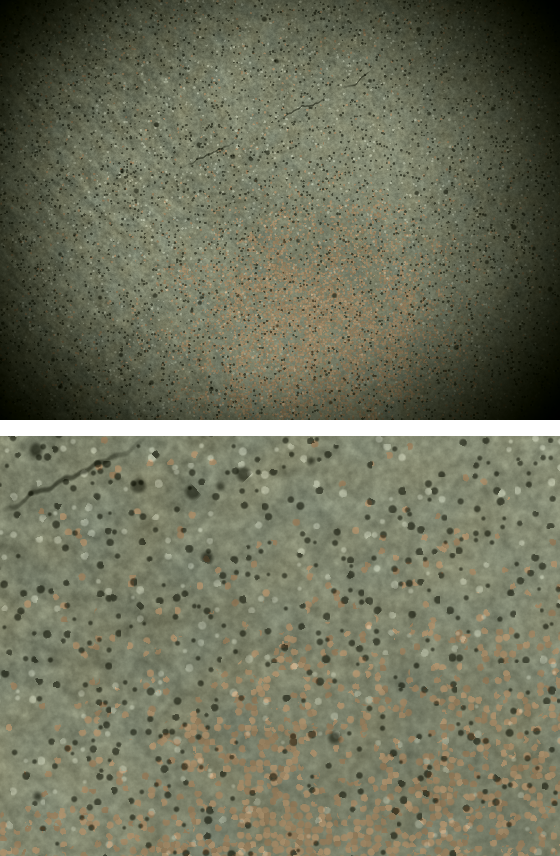
Top: the whole. Bottom: its middle third, enlarged.
A Shadertoy shader for this texture:

```glsl
// Weathered concrete dusted with tan sand, under a dark greenish vignette.

vec2 hash2(vec2 p) {
    vec3 q = fract(vec3(p.xyx) * vec3(0.1031, 0.1030, 0.0973));
    q += dot(q, q.yzx + 33.33);
    return fract((q.xx + q.yz) * q.zy);
}

float gradientNoise(vec2 p) {
    vec2 i = floor(p), f = fract(p);
    vec2 u = f * f * f * (f * (f * 6.0 - 15.0) + 10.0);
    vec2 e = vec2(0.0, 1.0);
    float a = dot(hash2(i) * 2.0 - 1.0, f);
    float b = dot(hash2(i + e.yx) * 2.0 - 1.0, f - e.yx);
    float c = dot(hash2(i + e.xy) * 2.0 - 1.0, f - e.xy);
    float d = dot(hash2(i + e.yy) * 2.0 - 1.0, f - e.yy);
    return mix(mix(a, b, u.x), mix(c, d, u.x), u.y);
}

float fbm(vec2 p) {
    float sum = 0.0, amp = 1.0;
    for (int i = 0; i < 4; i++) {
        sum += amp * gradientNoise(p);
        p = mat2(1.6, 1.2, -1.2, 1.6) * p + 17.3;
        amp *= 0.55;
    }
    return sum;
}

// Nearest jittered grain: x = distance in cells, yz = two random values
vec3 nearestGrain(vec2 p) {
    vec2 cell = floor(p);
    vec3 best = vec3(9.0, 0.0, 0.0);
    for (int y = -1; y <= 1; y++)
    for (int x = -1; x <= 1; x++) {
        vec2 c = cell + vec2(x, y);
        float d = length(c + 0.15 + 0.7 * hash2(c) - p);
        if (d < best.x) best = vec3(d, hash2(c + 71.7));
    }
    return best;
}

// Soft disc covering a grain, never sharper than one pixel
float disc(float dist, float radius, float cells) {
    float blur = max(0.15, 0.6 * cells / iResolution.y);
    return 1.0 - smoothstep(radius - blur, radius + blur, dist);
}

void mainImage(out vec4 fragColor, in vec2 fragCoord) {
    vec2 uv = fragCoord / iResolution.xy;
    vec2 p = fragCoord / iResolution.y;

    // Sand drift, thick at lower centre and broken into patches
    vec2 drift = (uv - vec2(0.57, 0.22)) / vec2(0.26, 0.31);
    float sandArea = exp(-dot(drift, drift));
    float patches = fbm(p * 13.0) + 0.6 * fbm(p * 38.0 + 5.0);
    float cover = smoothstep(0.15, 1.25, sandArea + 0.6 * patches * sqrt(sandArea));
    float rough = 1.0 - 0.45 * sandArea;

    // Concrete: broad stains, diagonal scuffs and fine grit
    vec2 along = mat2(0.77, 0.64, -0.64, 0.77) * (p + 0.02 * fbm(p * 5.0));
    along = vec2(0.77 * p.x - 0.64 * p.y, 0.64 * p.x + 0.77 * p.y) + 0.15 * (along - p);
    float scuffs = fbm(along * vec2(16.0, 55.0));
    float leftSide = 1.0 - smoothstep(0.15, 0.6, uv.x);
    float tone = 1.0 + 0.13 * fbm(p * 4.0 + 2.0);
    tone += rough * (0.15 * fbm(p * 45.0) + 0.24 * fbm(p * 120.0));
    tone += (0.06 + 0.18 * leftSide) * scuffs * rough;
    vec3 color = vec3(0.50, 0.51, 0.46) * tone;
    color += vec3(-0.012, 0.0, 0.014) * gradientNoise(p * 24.0) * 2.0;

    // Sand grains, with rare strays outside the drift
    vec3 sand = nearestGrain(p * 185.0);
    float present = step(sand.y, 0.02 + 0.85 * cover);
    vec3 sandColor = mix(vec3(0.57, 0.46, 0.37), vec3(0.71, 0.58, 0.47), sand.z);
    color = mix(color, sandColor * (0.75 + 0.25 * tone), 0.85 * present * disc(sand.x, 0.55, 185.0));

    // Dark pits and pale mineral specks
    vec3 grit = nearestGrain(p * 150.0 + 40.0);
    float gritMask = disc(grit.x, 0.2 + 0.3 * grit.z, 150.0);
    color *= 1.0 - 0.5 * gritMask * step(0.87, grit.y);
    color += 0.17 * rough * gritMask * step(grit.y, 0.06);
    vec3 pebble = nearestGrain(p * 60.0 + 9.0);
    color *= 1.0 - 0.5 * disc(pebble.x, 0.16 + 0.2 * pebble.z, 60.0) * step(0.985, pebble.y);

    // Faint broken crack rising to the right
    float crackY = 0.57 + 0.5 * (p.x - 0.37) + 0.025 * fbm(vec2(p.x * 14.0, 3.0));
    float crack = 1.0 - smoothstep(0.0005, 0.0035, abs(p.y - crackY));
    crack *= smoothstep(0.36, 0.40, p.x) * (1.0 - smoothstep(0.86, 0.90, p.x));
    crack *= smoothstep(-0.1, 0.2, gradientNoise(vec2(p.x * 9.0, 8.0)));
    color *= 1.0 - 0.45 * crack;

    // Vignette with a loss of blue in the shadows
    float radius = length((uv - vec2(0.48, 0.5)) * vec2(1.12, 0.92));
    color *= 1.0 - smoothstep(0.26, 0.76, radius);
    color -= vec3(0.01, 0.0, 0.04);
    fragColor = vec4(clamp(color, 0.0, 1.0), 1.0);
}
```
